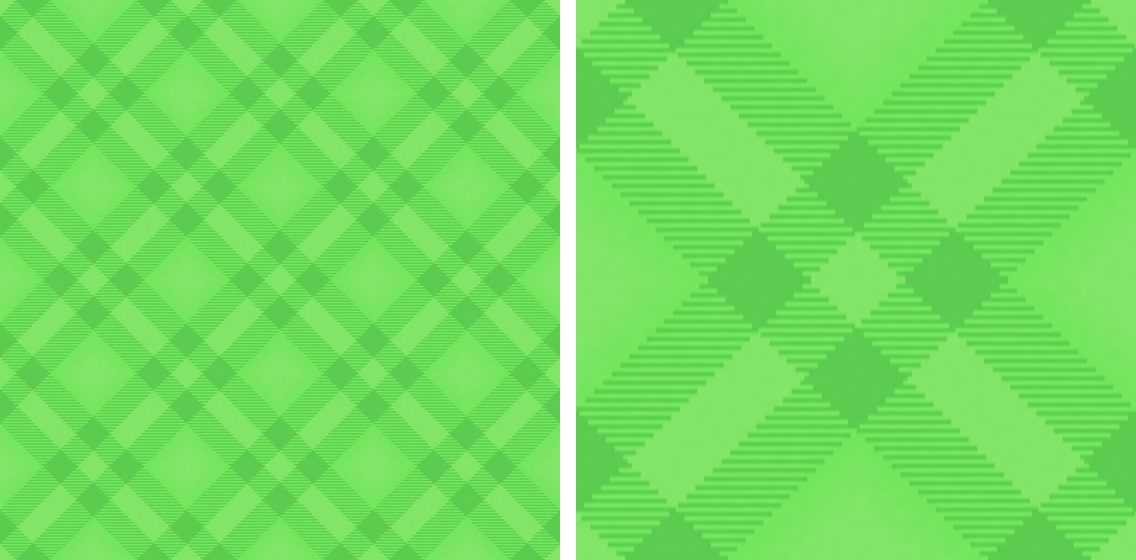
Left: the whole. Right: its middle third, enlarged.
Write a Shadertoy shader that draws this pattern.

```glsl
// Diagonal tonal plaid: two crossing sets of paired bands on a rotated lattice.
// Alternate horizontal threads carry one set each, so single-band areas show
// fine lines and comb edges. Whole repeat counts and wrapped noise make it tile.

const float REPEATS = 3.0;         // plaid repeats across and down
const float THREADS = 192.0;       // thread pairs down the canvas
const float BAND_INNER = 0.084;    // band limits, measured from the lattice line
const float BAND_OUTER = 0.268;
const float LINE_CONTRAST = 0.42;  // strength of the thread alternation
const float GRAIN_CELLS = 128.0;   // noise cells across the canvas
const float GRAIN_AMOUNT = 0.012;
const vec3 LIGHT_GREEN = vec3(0.502, 0.898, 0.410);
const vec3 DARK_GREEN = vec3(0.362, 0.796, 0.310);
const vec3 WEAVE_TINT = vec3(-0.020, 0.012, -0.020);   // where one band passes
const vec3 EDGE_TINT = vec3(-0.045, 0.000, -0.040);    // rim of large diamonds
const float TAU = 6.2831853;

// Random unit gradient for a lattice corner, wrapped to the canvas
vec2 cornerGradient(vec2 cell) {
    cell = mod(cell, GRAIN_CELLS);
    vec3 p = fract(cell.xyx * vec3(0.1031, 0.1030, 0.0973));
    p += dot(p, p.yzx + 33.33);
    float angle = TAU * fract((p.x + p.y) * p.z);
    return vec2(cos(angle), sin(angle));
}

float gradientNoise(vec2 p) {
    vec2 cell = floor(p), f = fract(p);
    vec2 blend = f * f * f * (f * (f * 6.0 - 15.0) + 10.0);
    float a = dot(cornerGradient(cell), f);
    float b = dot(cornerGradient(cell + vec2(1, 0)), f - vec2(1, 0));
    float c = dot(cornerGradient(cell + vec2(0, 1)), f - vec2(0, 1));
    float d = dot(cornerGradient(cell + vec2(1, 1)), f - vec2(1, 1));
    return mix(mix(a, b, blend.x), mix(c, d, blend.x), blend.y);
}

// Distance to the nearest whole number
float fold(float t) {
    return abs(fract(t + 0.5) - 0.5);
}

// Coverage of the paired dark bands
float bands(float t, float aa) {
    float d = fold(t);
    return smoothstep(BAND_INNER - aa, BAND_INNER + aa, d)
         * (1.0 - smoothstep(BAND_OUTER - aa, BAND_OUTER + aa, d));
}

// Height of the nearest thread centre, giving bands stepped edges
float threadHeight(float t, float offset) {
    return (floor(t - offset + 0.5) + offset) / THREADS;
}

void mainImage(out vec4 fragColor, in vec2 fragCoord) {
    vec2 uv = fragCoord / iResolution.xy;
    float pixel = 1.0 / min(iResolution.x, iResolution.y);
    float aa = REPEATS * pixel * 0.8;

    // Two diagonal band sets, each sampled along its own threads
    float t = uv.y * THREADS;
    float rising = bands(REPEATS * (uv.x - threadHeight(t, 0.25)), aa);
    float falling = bands(REPEATS * (uv.x + threadHeight(t, 0.75)), aa);

    // Alternate the threads, fading when they become too fine to resolve
    float fade = 1.0 - smoothstep(0.4, 0.9, THREADS * pixel);
    float thread = 0.5 + LINE_CONTRAST * fade * sin(TAU * t);
    float cover = mix(falling, rising, thread);
    vec3 color = mix(LIGHT_GREEN, DARK_GREEN, cover);
    color += WEAVE_TINT * abs(rising - falling);

    // Large diamonds deepen softly toward their rims
    vec2 diagonal = REPEATS * vec2(uv.x - uv.y, uv.x + uv.y);
    float fromCentre = max(0.5 - fold(diagonal.x), 0.5 - fold(diagonal.y));
    float reach = fromCentre / (0.5 - BAND_OUTER);
    float rim = smoothstep(0.35, 1.0, reach) * (1.0 - smoothstep(1.0, 1.08, reach));
    color += EDGE_TINT * rim * (1.0 - cover);

    // Faint cloth grain
    color += GRAIN_AMOUNT * gradientNoise(uv * GRAIN_CELLS);
    fragColor = vec4(clamp(color, 0.0, 1.0), 1.0);
}
```
